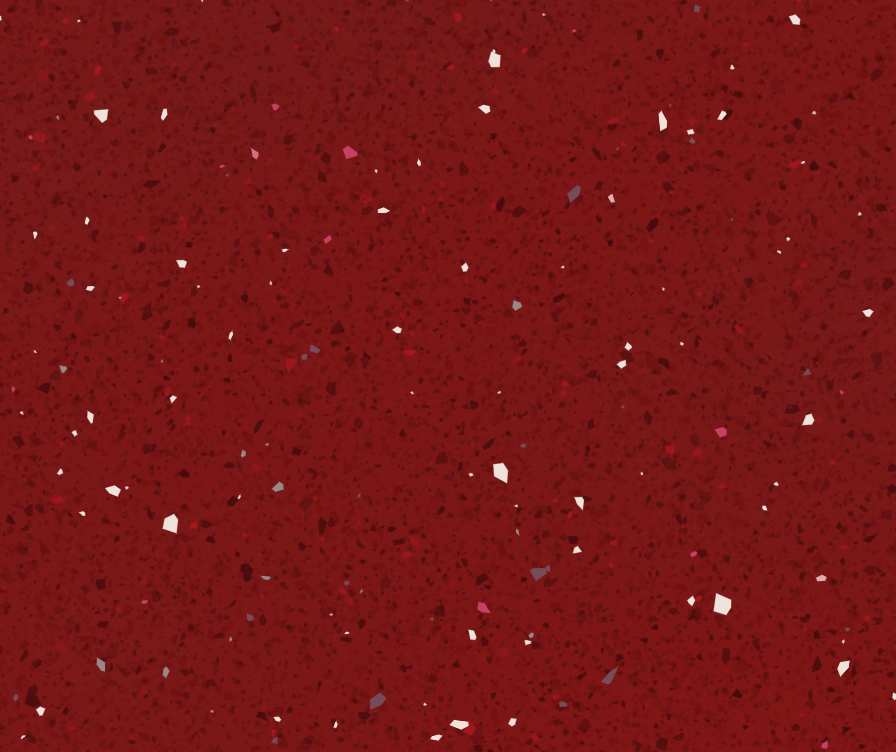
This texture is drawn by a Shadertoy shader. Its source:

```glsl
const float TAU = 6.2832;

const vec3 RESIN_WARM = vec3(0.500, 0.085, 0.085);
const vec3 RESIN_DULL = vec3(0.465, 0.100, 0.100);
const vec3 GRAIN_MID  = vec3(0.435, 0.068, 0.062);
const vec3 GRAIN_DARK = vec3(0.240, 0.035, 0.042);
const vec3 GLASS_RED  = vec3(0.680, 0.090, 0.130);
const vec3 PINK       = vec3(0.780, 0.250, 0.400);
const vec3 MAUVE      = vec3(0.460, 0.300, 0.340);
const vec3 SILVER     = vec3(0.600, 0.540, 0.540);
const vec3 WHITE      = vec3(0.930, 0.890, 0.860);

vec3 hash3(vec2 cell, float seed) {
    vec3 q = fract((cell.xyx + seed * 17.31) * vec3(0.1031, 0.1030, 0.0973));
    q += dot(q, q.yxz + 33.33);
    return fract((q.xxy + q.yzz) * q.zyx);
}

// Signed distance to a convex shard with five uneven sides
float shard(vec2 p, float radius, float seed) {
    float d = -radius;
    for (int k = 0; k < 5; k++) {
        vec3 h = hash3(vec2(float(k), seed * 91.0), 3.0);
        float a = (float(k) + 0.75 * h.x) * TAU / 5.0;
        d = max(d, dot(p, vec2(cos(a), sin(a))) - radius * (0.5 + 0.5 * h.y));
    }
    return d;
}

// Scattered shards: x = coverage, y = random tone of the shard on top
vec2 scatter(vec2 uv, float cells, float share, float radius, float soft, float seed) {
    vec2 p = uv * cells;
    vec2 top = vec2(0.0);
    for (int j = -1; j <= 1; j++)
    for (int i = -1; i <= 1; i++) {
        vec2 cell = floor(p) + vec2(float(i), float(j));
        vec3 place = hash3(cell, seed);
        if (place.z > share) continue;
        vec3 form = hash3(cell, seed + 5.0);
        float a = form.x * TAU;
        vec2 d = mat2(cos(a), sin(a), -sin(a), cos(a)) * (p - cell - place.xy);
        d.y *= 1.0 + 1.2 * form.x * form.y;
        float size = radius * mix(0.45, 1.25, form.y * form.y);
        float edge = soft * cells;
        float cover = smoothstep(edge, -edge, shard(d, size, form.y));
        if (cover > top.x) top = vec2(cover, form.z);
    }
    return top;
}

// Slow drift of the resin tone, duller towards the top
float drift(vec2 uv) {
    float waves = sin(uv.x * 5.1 + 2.0 * sin(uv.y * 3.7)) + sin(uv.y * 7.3 - uv.x * 3.1 + 1.4);
    return clamp(0.15 + 0.55 * uv.y + 0.15 * waves, 0.0, 1.0);
}

vec3 flakeColour(float tone) {
    vec3 c = mix(MAUVE, SILVER, smoothstep(0.14, 0.18, tone));
    c = mix(c, PINK, smoothstep(0.27, 0.30, tone));
    return mix(c, WHITE, smoothstep(0.44, 0.48, tone));
}

void mainImage(out vec4 fragColor, in vec2 fragCoord) {
    vec2 uv = fragCoord / iResolution.y;
    float dull = drift(uv);
    vec3 colour = mix(RESIN_WARM, RESIN_DULL, dull);

    // Fine and medium aggregate
    vec2 fine = scatter(uv, 125.0, 0.75, 0.50, 0.0018, 1.0);
    colour *= 1.0 + fine.x * mix(-0.13, 0.07, fine.y);
    vec2 medium = scatter(uv, 62.0, 0.75, 0.50, 0.0018, 2.0);
    colour = mix(colour, GRAIN_MID, medium.x * mix(0.3, 1.0, medium.y));

    // Dark grains, stronger where the resin is warm
    float depth = mix(1.0, 0.75, dull);
    vec2 small = scatter(uv, 85.0, 0.50, 0.40, 0.0016, 3.0);
    colour = mix(colour, GRAIN_DARK, small.x * depth * mix(0.15, 0.70, small.y));
    vec2 large = scatter(uv, 42.0, 0.50, 0.38, 0.0015, 4.0);
    colour = mix(colour, GRAIN_DARK, large.x * depth * mix(0.20, 0.90, large.y * large.y));

    // Translucent red glass
    vec2 glass = scatter(uv, 24.0, 0.16, 0.20, 0.0018, 7.0);
    colour = mix(colour, GLASS_RED, glass.x * mix(0.2, 0.9, glass.y));

    // Tiny specks and larger mirror flakes
    vec2 speck = scatter(uv, 26.0, 0.10, 0.12, 0.0013, 8.0);
    colour = mix(colour, flakeColour(speck.y), speck.x);
    vec2 flake = scatter(uv, 17.0, 0.19, 0.19, 0.0012, 9.0);
    colour = mix(colour, flakeColour(flake.y), flake.x);

    fragColor = vec4(colour, 1.0);
}
```
